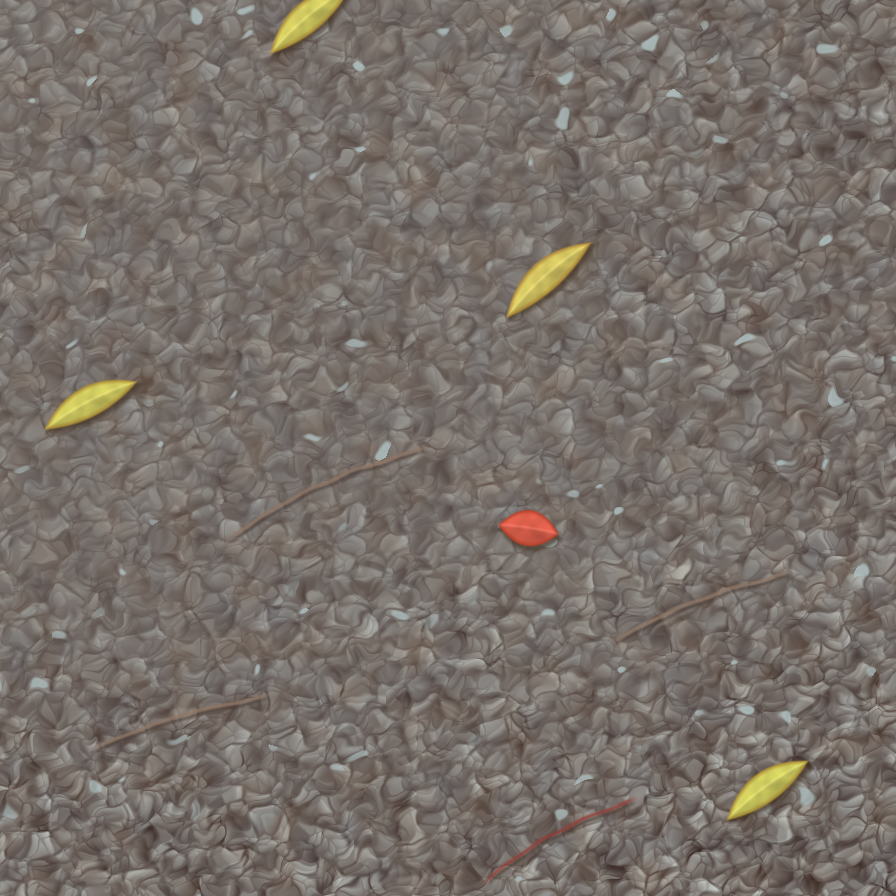
Give the GLSL for this texture, as a WebGL 2 fragment shader.

```glsl
#version 300 es
precision highp float;

uniform vec2 u_resolution;
out vec4 fragColor;

vec2 hash2(vec2 p) {
  vec3 q = fract(p.xyx * vec3(0.1031, 0.1030, 0.0973));
  q += dot(q, q.yzx + 33.33);
  return fract((q.xx + q.yz) * q.zy);
}

vec2 rotate(vec2 p, float angle) {
  float c = cos(angle), s = sin(angle);
  return vec2(c * p.x + s * p.y, c * p.y - s * p.x);
}

float cornerSlope(vec2 cell, vec2 corner, vec2 f) {
  return dot(hash2(cell + corner) * 2.0 - 1.0, f - corner);
}

float gradientNoise(vec2 p) {
  vec2 cell = floor(p), f = fract(p);
  vec2 u = f * f * f * (f * (f * 6.0 - 15.0) + 10.0);
  float low = mix(cornerSlope(cell, vec2(0, 0), f), cornerSlope(cell, vec2(1, 0), f), u.x);
  float high = mix(cornerSlope(cell, vec2(0, 1), f), cornerSlope(cell, vec2(1, 1), f), u.x);
  return mix(low, high, u.y);
}

// Nearest stone: offset from its centre (xy), gap to its neighbour (z), random id (w)
vec4 nearestStone(vec2 p) {
  vec2 cell = floor(p), f = fract(p), offset = vec2(0.0);
  float first = 9.0, second = 9.0, id = 0.0;
  for (int y = -1; y <= 1; y++) {
    for (int x = -1; x <= 1; x++) {
      vec2 g = vec2(x, y);
      vec2 jitter = hash2(cell + g);
      vec2 d = f - g - jitter;
      float dist = length(d);
      if (dist < first) {
        second = first;
        first = dist;
        offset = d;
        id = hash2(cell + g + 71.0).x;
      } else {
        second = min(second, dist);
      }
    }
  }
  return vec4(offset, second - first, id);
}

// Tilted, unevenly toned stones with soft dark gaps
float stoneShade(vec2 p, float gapDepth) {
  vec4 stone = nearestStone(p);
  float body = smoothstep(0.0, 0.28, stone.z);
  float tilt = dot(stone.xy, rotate(vec2(0.0, 1.0), (stone.w - 0.5) * 4.0));
  return body * ((stone.w - 0.5) * 0.13 + tilt * 0.17) - (1.0 - body) * gapDepth;
}

vec3 asphalt(vec2 uv) {
  vec2 warp = vec2(gradientNoise(uv * 38.0), gradientNoise(uv * 38.0 + 19.0)) * 0.018;
  vec2 p = rotate(uv + warp, 0.45) * vec2(0.85, 1.15);
  float patches = gradientNoise(uv * 5.0 + 3.0);
  float rough = 0.72 + 0.45 * smoothstep(0.4, 0.0, uv.y)
              + 0.22 * smoothstep(0.55, 1.0, uv.x) + 0.35 * patches;
  float gap = 0.055 + 0.16 * max(gradientNoise(uv * 30.0 + 8.0), 0.0);

  float shade = stoneShade(p * 44.0, gap) + 0.6 * stoneShade(p * 83.0 + 31.0, gap);
  shade += 0.07 * gradientNoise(p * vec2(50.0, 105.0));
  shade = shade * rough + 0.022 + 0.025 * patches;
  float warmth = gradientNoise(uv * 27.0 + 50.0);
  vec3 color = vec3(0.47, 0.44, 0.42) + shade * vec3(0.92, 1.06, 1.06);
  color += warmth * vec3(0.025, 0.0, -0.028);

  // Sparse pale chips
  vec4 chip = nearestStone(p * 47.0 + 90.0);
  float size = 0.14 + 0.24 * fract(chip.w * 57.0);
  float pale = smoothstep(0.94, 0.99, chip.w) * smoothstep(size + 0.1, size - 0.1, length(chip.xy));
  return mix(color, vec3(0.68, 0.75, 0.75), pale * 0.85);
}

float twigMask(vec2 p, float halfLength, float bend, float width, float soft) {
  float y = p.y + bend * p.x * p.x + 0.006 * gradientNoise(vec2(p.x * 22.0, bend));
  float ends = smoothstep(halfLength, halfLength * 0.8, abs(p.x));
  return ends * smoothstep(width + soft, width - soft, abs(y));
}

vec3 addTwig(vec3 ground, vec2 p, vec2 seed, vec3 tint, float soft) {
  float halfLength = mix(0.09, 0.16, seed.x);
  float bend = mix(0.4, 1.4, seed.y);
  float shadow = twigMask(p + vec2(0.0, 0.004), halfLength, bend, 0.002, soft * 1.5);
  float wood = twigMask(p, halfLength, bend, 0.0018, soft);
  vec3 color = mix(ground, vec3(0.29, 0.23, 0.20), shadow * 0.6);
  return mix(color, tint, wood * 0.8);
}

float leafDistance(vec2 p, vec2 size) {
  float t = p.x / size.x;
  return abs(p.y) - size.y * (1.0 - t * t);
}

vec3 addLeaf(vec3 ground, vec2 p, vec2 size, vec3 tint, float soft) {
  p.y += 1.5 * (p.x * p.x - size.x * size.x * 0.4);
  float d = leafDistance(p, size);
  float shadow = smoothstep(0.006, -0.003, leafDistance(p + vec2(-0.002, 0.004), size));
  vec3 blade = tint * (0.98 + 0.14 * smoothstep(-soft, soft, p.y) + 0.2 * gradientNoise(p * 70.0));
  blade += 0.07 * smoothstep(0.003, 0.0, abs(p.y));
  blade = mix(blade, tint * vec3(0.85, 0.65, 0.45), smoothstep(-0.006, 0.0, d) * 0.7);
  vec3 color = mix(ground, vec3(0.25, 0.19, 0.13), shadow * 0.65);
  return mix(color, blade, smoothstep(soft, -soft, d));
}

void main() {
  float unit = min(u_resolution.x, u_resolution.y);
  vec2 uv = gl_FragCoord.xy / unit;
  float soft = 0.001 + 0.6 / unit;
  vec3 color = asphalt(uv);

  // Twigs, the last one red
  for (int i = 0; i < 4; i++) {
    float n = float(i);
    vec2 seed = hash2(vec2(n, 12.0));
    vec2 center = fract(vec2(0.36, 0.46) + n * vec2(0.42, 0.87));
    vec3 tint = mix(vec3(0.56, 0.46, 0.39), vec3(0.58, 0.25, 0.22), step(2.5, n));
    color = addTwig(color, rotate(uv - center, mix(0.2, 0.7, seed.y)), seed, tint, soft);
  }

  // Fallen leaves, the first one small and red
  for (int i = 0; i < 5; i++) {
    float n = float(i);
    vec2 seed = hash2(vec2(n, 47.0));
    vec2 center = fract(vec2(0.59, 0.41) + n * vec2(0.755, 0.57));
    float red = step(n, 0.5);
    float angle = mix(mix(0.4, 1.7, seed.x), -0.15, red);
    vec2 size = mix(vec2(0.055 + 0.015 * seed.y, 0.017), vec2(0.034, 0.02), red);
    vec3 yellow = mix(vec3(0.74, 0.74, 0.34), vec3(0.78, 0.68, 0.36), seed.y);
    vec3 tint = mix(yellow, vec3(0.79, 0.34, 0.27), red);
    color = addLeaf(color, rotate(uv - center, angle), size, tint, soft);
  }

  fragColor = vec4(clamp(color, 0.0, 1.0), 1.0);
}
```
